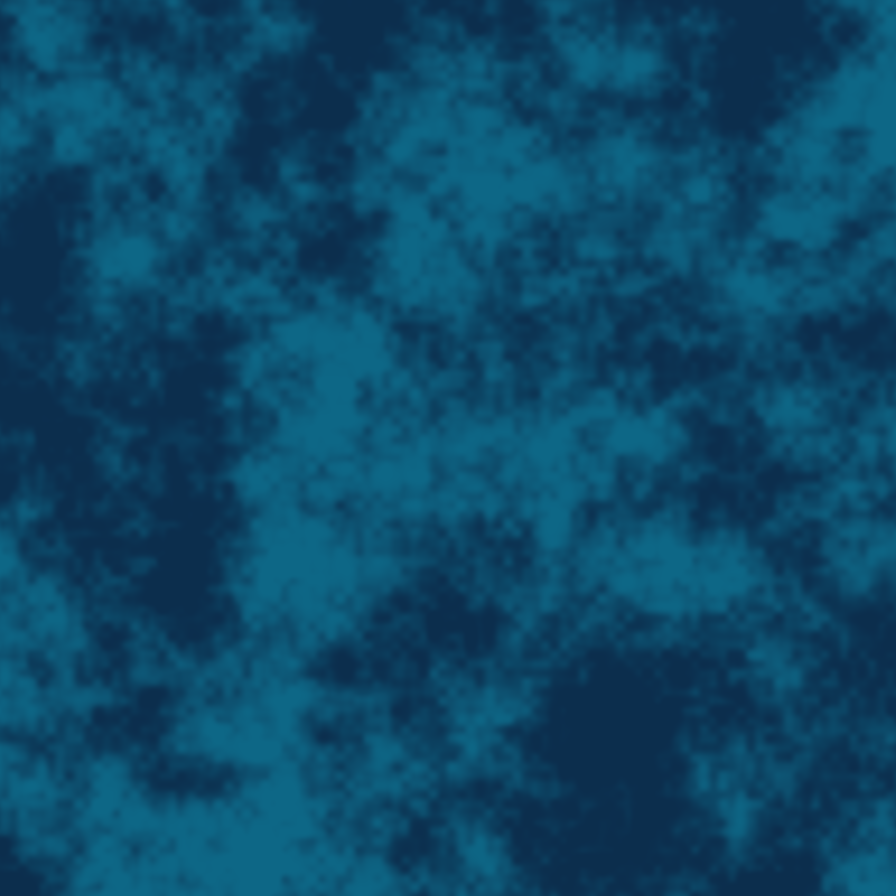
Reproduce this texture procedurally as a Shadertoy shader.

```glsl
// Mottled deep-teal clouds: soft irregular patches broken up by fine grain.
// Five octaves of smooth value noise are summed with slowly falling strength,
// stretched to an even spread of tones, and blended from navy to teal.

const vec3 NAVY = vec3(0.048, 0.180, 0.303);
const vec3 TEAL = vec3(0.050, 0.403, 0.525);

const float PATCHES_ACROSS = 6.0;
const float ROUGHNESS = 0.78;
const int OCTAVES = 5;

// Integer hash of a lattice cell, returned in 0..1
float hashCell(ivec2 cell, int seed) {
    uint h = uint(cell.x) * 1597334677u ^ uint(cell.y) * 3812015801u;
    h ^= uint(seed) * 2654435769u;
    h = (h ^ (h >> 16)) * 2146121005u;
    h = (h ^ (h >> 15)) * 2221713035u;
    h ^= h >> 16;
    return float(h >> 8) / 16777216.0;
}

// Smoothly interpolated lattice values
float valueNoise(vec2 p, int seed) {
    ivec2 cell = ivec2(floor(p));
    vec2 f = fract(p);
    vec2 w = f * f * (3.0 - 2.0 * f);
    float bottom = mix(hashCell(cell, seed), hashCell(cell + ivec2(1, 0), seed), w.x);
    float top = mix(hashCell(cell + ivec2(0, 1), seed), hashCell(cell + ivec2(1, 1), seed), w.x);
    return mix(bottom, top, w.y);
}

// Layered noise, normalised to 0..1
float cloudNoise(vec2 p, float roughness) {
    float sum = 0.0;
    float total = 0.0;
    float amplitude = 1.0;
    for (int i = 0; i < OCTAVES; i++) {
        sum += amplitude * valueNoise(p, i + 1);
        total += amplitude;
        amplitude *= roughness;
        p = p * 2.0 + vec2(0.37, 0.61);
    }
    return sum / total;
}

// Spread the bell-shaped noise into evenly shared tones
float evenTone(float n, float centre, float halfRange) {
    return smoothstep(centre - halfRange, centre + halfRange, n);
}

void mainImage(out vec4 fragColor, in vec2 fragCoord) {
    vec2 uv = fragCoord / iResolution.y;
    float clouds = cloudNoise(uv * PATCHES_ACROSS, ROUGHNESS);
    float tone = evenTone(clouds, 0.514, 0.19);
    fragColor = vec4(mix(NAVY, TEAL, tone), 1.0);
}
```
